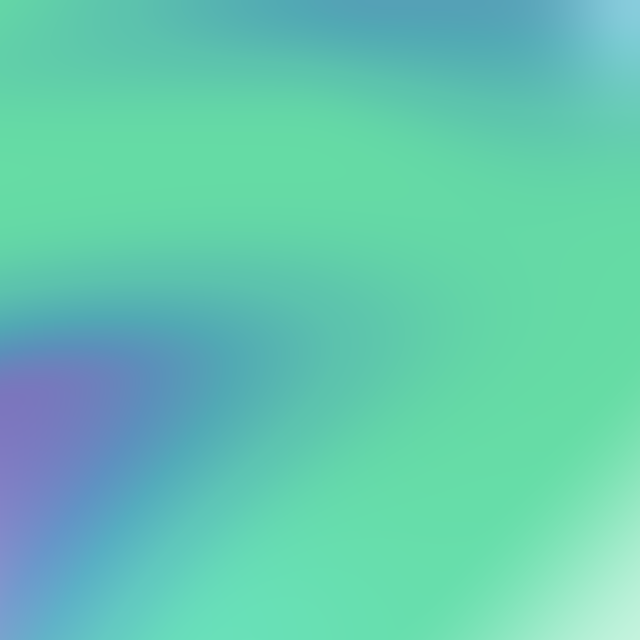
A WebGL 1 fragment shader for this background:

```glsl
precision highp float;

uniform vec2 u_resolution;

float bell(float d, float width) {
  float q = d / width;
  return exp(-q * q);
}

// Green through teal and blue to violet
vec3 coolRamp(float t) {
  vec3 green = vec3(0.40, 0.865, 0.645);
  vec3 teal = vec3(0.36, 0.76, 0.68);
  vec3 lagoon = vec3(0.32, 0.66, 0.705);
  vec3 blue = vec3(0.36, 0.56, 0.73);
  vec3 violet = vec3(0.48, 0.46, 0.74);
  vec3 color = mix(green, teal, smoothstep(-0.03, 0.36, t));
  color = mix(color, lagoon, clamp((t - 0.33) / 0.27, 0.0, 1.0));
  color = mix(color, blue, clamp((t - 0.6) / 0.2, 0.0, 1.0));
  return mix(color, violet, clamp((t - 0.8) / 0.2, 0.0, 1.0));
}

// Blue shade hanging from the top edge, deeper on the right
float topShade(vec2 p) {
  float depth = 1.0 - p.y;
  float width = 0.13 + 0.08 * smoothstep(0.45, 0.9, p.x);
  float shade = 0.66 * smoothstep(-0.15, 0.6, p.x) * bell(depth, width);
  float haze = 0.12 * bell(depth - 0.11, 0.09) * (1.0 - smoothstep(0.0, 0.5, p.x));
  return shade + haze;
}

// Plume from the left edge: crisp above its ridge, long and soft below
float leftPlume(vec2 p) {
  float d = p.y - (0.37 + 0.17 * p.x);
  float below = 0.15 + 0.55 * exp(-p.x / 0.2);
  float width = d > 0.0 ? 0.165 : below;
  return bell(p.x, 0.5) * bell(d, width);
}

void main() {
  vec2 p = gl_FragCoord.xy / u_resolution;
  vec3 color = coolRamp(clamp(topShade(p) + leftPlume(p), 0.0, 1.0));

  // Cool tint along the bottom, with a rosy lift at the left
  float low = 1.0 - smoothstep(0.0, 0.42, p.y);
  float fade = 1.0 - 0.6 * smoothstep(0.3, 0.7, p.x);
  color += low * fade * vec3(0.01, 0.02, 0.08);
  color += low * exp(-p.x / 0.1) * vec3(0.11, 0.04, 0.0);

  // Pale blue glow in the upper right corner
  vec2 corner = (vec2(1.0) - p) / vec2(0.12, 0.15);
  color += vec3(0.20, 0.17, 0.15) * exp(-dot(corner, corner));

  // White light spreading from the lower right corner
  float diagonal = 1.2 * p.x + 1.0 - p.y;
  float light = 0.65 * smoothstep(1.72, 2.25, diagonal);
  color = mix(color, vec3(0.98, 1.0, 0.98), light);

  gl_FragColor = vec4(color, 1.0);
}
```
